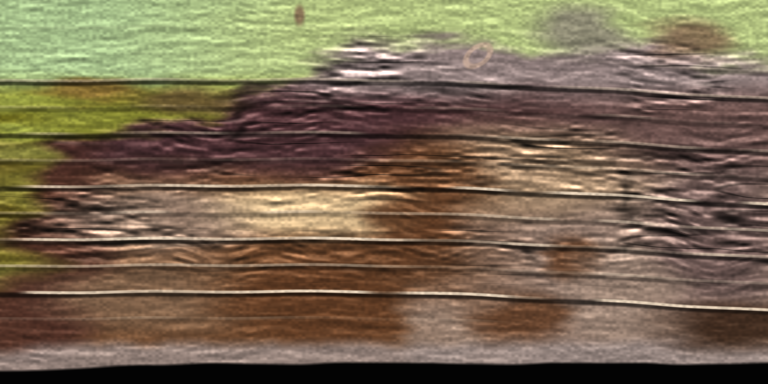
This texture is drawn by a Shadertoy shader. Its source:

```glsl
float hash(vec2 p) {
    p = fract(p * vec2(0.1031, 0.1137));
    p += dot(p, p.yx + 33.33);
    return fract((p.x + p.y) * p.x * 7.13 + p.y * 3.7);
}

float noise(vec2 p) {
    vec2 cell = floor(p), f = fract(p);
    f = f * f * (3.0 - 2.0 * f);
    return mix(mix(hash(cell), hash(cell + vec2(1, 0)), f.x),
               mix(hash(cell + vec2(0, 1)), hash(cell + vec2(1, 1)), f.x), f.y);
}

float fbm(vec2 p) {
    float sum = 0.0, amp = 0.5;
    for (int i = 0; i < 4; i++) {
        sum += amp * noise(p);
        p = p * 2.03 + 17.1;
        amp *= 0.5;
    }
    return sum;
}

// Soft elliptical stain laid over a colour
vec3 stain(vec3 base, vec2 p, vec2 centre, vec2 radius, vec3 tint) {
    float d = length((p - centre) / radius);
    return mix(base, tint, 0.82 * (1.0 - smoothstep(0.5, 1.5, d)));
}

// Height of the long shallow folds
float folds(vec2 p) {
    p.y += 0.03 * (noise(p * vec2(7.0, 9.0)) - 0.5);
    return noise(p * vec2(11.0, 62.0)) + 0.6 * noise(p * vec2(32.0, 110.0) + 40.0);
}

vec3 healthyLeaf(vec2 p) {
    vec3 pale = mix(vec3(0.65, 0.75, 0.54), vec3(0.7, 0.76, 0.5), smoothstep(0.2, 0.9, p.x));
    vec3 olive = mix(vec3(0.38, 0.36, 0.09), vec3(0.62, 0.65, 0.28), noise(p * vec2(5.0, 30.0)));
    float lower = 1.0 - smoothstep(0.74, 0.82, p.y);
    return mix(pale, olive, lower * (1.0 - 0.5 * smoothstep(0.7, 1.5, p.x)));
}

vec3 lesion(vec2 p) {
    vec3 mauve = vec3(0.57, 0.5, 0.49), plum = vec3(0.30, 0.19, 0.2);
    vec3 umber = vec3(0.36, 0.22, 0.13), rust = vec3(0.29, 0.17, 0.14);
    vec3 fawn = vec3(0.6, 0.51, 0.45);
    vec3 c = mix(vec3(0.42, 0.28, 0.18), vec3(0.54, 0.45, 0.4), smoothstep(0.95, 1.5, p.x));
    c = mix(c, plum, smoothstep(0.5, 0.6, p.y) * (1.0 - 0.45 * smoothstep(1.0, 1.7, p.x)));
    c = mix(c, mauve, smoothstep(0.71, 0.8, p.y) * smoothstep(0.5, 0.9, p.x));
    // Dark sides
    c = stain(c, p, vec2(0.16, 0.42), vec2(0.13, 0.27), rust);
    c = stain(c, p, vec2(0.05, 0.17), vec2(0.16, 0.12), rust);
    c = stain(c, p, vec2(1.88, 0.4), vec2(0.18, 0.2), vec3(0.38, 0.3, 0.29));
    // Pale and tan centres
    c = stain(c, p, vec2(0.42, 0.43), vec2(0.25, 0.09), fawn);
    c = stain(c, p, vec2(0.38, 0.23), vec2(0.24, 0.09), vec3(0.5, 0.39, 0.3));
    c = stain(c, p, vec2(1.36, 0.56), vec2(0.3, 0.11), vec3(0.64, 0.53, 0.41));
    c = stain(c, p, vec2(1.1, 0.53), vec2(0.17, 0.11), umber);
    c = stain(c, p, vec2(0.82, 0.45), vec2(0.25, 0.065), vec3(0.93, 0.81, 0.62));
    // Brown islands and paler gaps along the lower half
    c = stain(c, p, vec2(0.86, 0.22), vec2(0.25, 0.13), umber);
    c = stain(c, p, vec2(1.08, 0.4), vec2(0.12, 0.1), umber);
    c = stain(c, p, vec2(1.37, 0.17), vec2(0.12, 0.06), umber);
    c = stain(c, p, vec2(1.5, 0.33), vec2(0.07, 0.06), umber);
    c = stain(c, p, vec2(1.62, 0.22), vec2(0.14, 0.13), fawn);
    return stain(c, p, vec2(1.14, 0.13), vec2(0.09, 0.1), fawn);
}

void mainImage(out vec4 fragColor, in vec2 fragCoord) {
    vec2 p = fragCoord / iResolution.xy * vec2(2, 1);
    float px = 1.0 / iResolution.y;
    vec2 leaf = p + vec2(0.0, 0.036 * pow(max(p.x - 0.9, 0.0), 1.5));
    vec2 swirl = p * vec2(5.0, 20.0);
    vec2 q = p + vec2(0.14, 0.05) * (vec2(fbm(swirl), fbm(swirl + 31.0)) - 0.47);
    // Green tissue giving way to the lesion
    float margin = 0.65 + 0.24 * smoothstep(0.4, 0.98, q.x) - 0.08 * smoothstep(1.6, 2.0, q.x);
    margin += 0.13 * (fbm(p * vec2(5.0, 15.0) + 8.0) - 0.47);
    float sick = 1.0 - smoothstep(margin - 0.03, margin + 0.03, q.y);
    float rimX = q.x + 0.22 * (noise(p * vec2(3.0, 22.0)) - 0.5);
    sick *= 1.0 - 0.75 * (1.0 - smoothstep(0.01, 0.14, rimX)) * smoothstep(0.2, 0.3, p.y);
    vec3 col = mix(healthyLeaf(q), lesion(q), sick);
    // Outlying spots
    vec3 spot = vec3(0.48, 0.37, 0.29);
    col = stain(col, q, vec2(0.23, 0.76), vec2(0.12, 0.03), vec3(0.5, 0.38, 0.18));
    col = stain(col, q, vec2(0.5, 0.73), vec2(0.14, 0.04), vec3(0.4, 0.32, 0.2));
    col = stain(col, q, vec2(1.5, 0.92), vec2(0.12, 0.06), vec3(0.52, 0.49, 0.44));
    col = stain(col, q, vec2(1.8, 0.89), vec2(0.11, 0.05), spot);
    col = stain(col, p, vec2(0.78, 0.96), vec2(0.013, 0.025), spot);
    // Pale lower lip and the dark patch beside it
    float lip = 0.105 + 0.06 * (fbm(p * vec2(4.0, 2.0)) - 0.5);
    col = mix(col, vec3(0.6, 0.54, 0.52), 0.85 * (1.0 - smoothstep(lip - 0.02, lip + 0.02, p.y)));
    col = stain(col, q, vec2(1.95, 0.15), vec2(0.2, 0.065), vec3(0.2, 0.12, 0.07));
    // Folds lit from above, cut by dark creases
    vec2 lift = vec2(0.0, 0.004);
    float patches = smoothstep(0.25, 0.6, fbm(p * vec2(4.0, 9.0) + 5.0));
    float rough = smoothstep(0.2, 0.42, p.y) * patches * sick;
    float light = mix(0.24, 1.0, rough) * (folds(leaf - lift) - folds(leaf + lift));
    float crease = abs(noise(mix(leaf, q, 0.3) * vec2(4.0, 36.0)) - 0.5);
    col *= 1.0 - 0.45 * rough * (1.0 - smoothstep(0.0, 0.12, crease));
    col *= 1.0 + 1.1 * max(light, -0.7);
    col += vec3(0.33, 0.31, 0.28) * max(light, 0.0);
    // Parallel veins: broken bright crests with shadows beneath
    float gap = 0.069;
    float row = (leaf.y - 0.237 + 0.012 * (noise(vec2(p.x * 5.0, 2.0)) - 0.5)) / gap;
    float index = floor(row + 0.5), offset = (row - index) * gap;
    float strong = mix(1.0, 0.5, mod(abs(index), 2.0));
    strong *= smoothstep(0.15, 0.2, p.y) * (1.0 - 0.9 * smoothstep(0.8, 0.86, p.y));
    float spark = smoothstep(0.15, 0.7, noise(vec2(p.x * 8.0, index * 5.3)));
    spark *= 1.0 - 0.6 * smoothstep(0.48, 0.6, p.y);
    float crest = 1.0 - smoothstep(0.001, 0.004 + px, abs(offset));
    col *= 1.0 - 0.6 * strong * (1.0 - smoothstep(0.002, 0.008 + px, abs(offset + 0.007)));
    col = mix(col, vec3(0.9, 0.82, 0.72), crest * strong * spark);
    // Small curled scar
    vec2 scar = mat2(0.8, -0.6, 0.6, 0.8) * (p - vec2(1.245, 0.855));
    float ring = abs(length(scar / vec2(0.036, 0.022)) - 1.0);
    col = mix(col, vec3(0.78, 0.66, 0.58), 0.7 * (1.0 - smoothstep(0.1, 0.4, ring)));
    // Surface grain and the lower silhouette over darkness
    col *= 0.89 + 0.22 * noise(p * vec2(110.0, 150.0));
    float rim = 0.032 + 0.02 * smoothstep(0.0, 0.55, p.x);
    rim += 0.006 * (noise(vec2(p.x * 9.0, 4.0)) - 0.5);
    col = mix(vec3(0.01), col, smoothstep(rim - 0.004, rim + 0.007, p.y));
    fragColor = vec4(clamp(col, 0.0, 1.0), 1.0);
}
```
